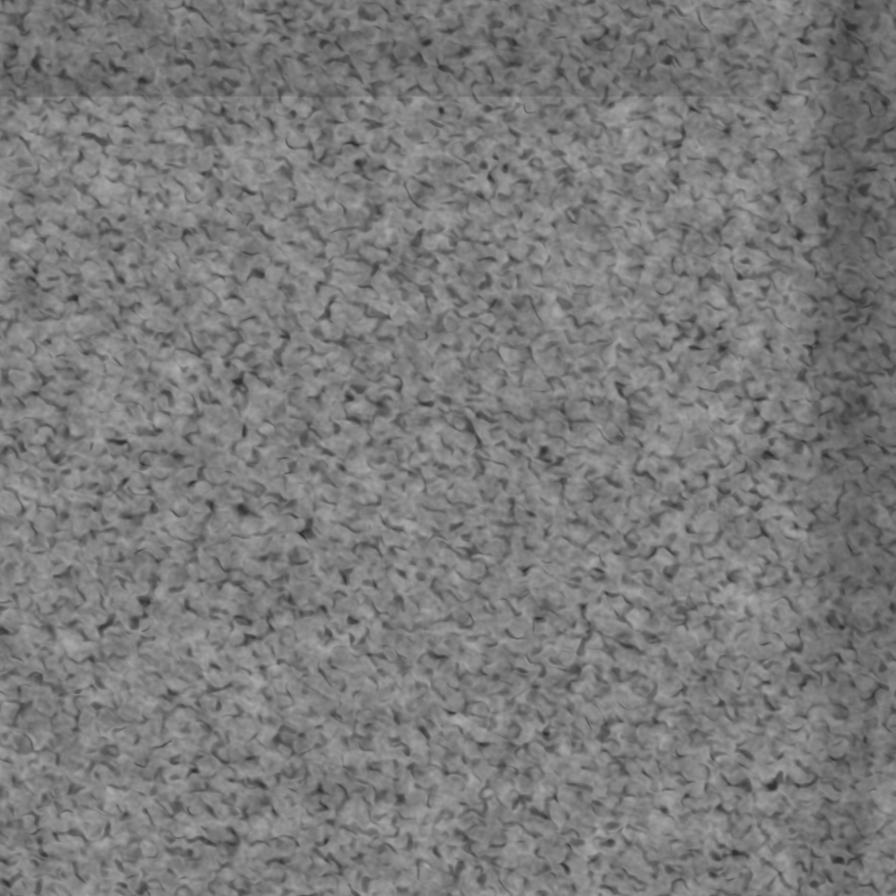
Reproduce this texture procedurally as a Shadertoy shader.

```glsl
const float BASE_GRAY = 0.532;
const float SEAM_HEIGHT = 0.892;

vec2 hashGradient(vec2 cell) {
    float h = fract(sin(dot(cell, vec2(127.1, 311.7))) * 43758.5453);
    float angle = 6.2832 * h;
    return vec2(cos(angle), sin(angle));
}

// Gradient noise, roughly -0.7 to 0.7
float gradientNoise(vec2 p) {
    vec2 i = floor(p);
    vec2 f = p - i;
    vec2 u = f * f * f * (f * (f * 6.0 - 15.0) + 10.0);
    vec2 e = vec2(0.0, 1.0);
    float a = dot(hashGradient(i), f);
    float b = dot(hashGradient(i + e.yx), f - e.yx);
    float c = dot(hashGradient(i + e.xy), f - e.xy);
    float d = dot(hashGradient(i + e.yy), f - e.yy);
    return mix(mix(a, b, u.x), mix(c, d, u.x), u.y);
}

// Roughen the domain, then stretch it along a slightly falling diagonal
vec2 warpDomain(vec2 p, float tilt, float squeeze) {
    vec2 bend = vec2(gradientNoise(p * 65.0 + 7.3), gradientNoise(p * 65.0 + 51.9));
    p += 0.005 * bend;
    float c = cos(tilt), s = sin(tilt);
    return mat2(c, s, -s, c) * p * vec2(1.0, squeeze);
}

// Short soft strokes: noise contours broken up by a mask
float brokenFlecks(vec2 p, float frequency, float width) {
    float contour = abs(gradientNoise(p * frequency));
    float stroke = 1.0 - smoothstep(0.0, width, contour);
    float mask = smoothstep(-0.15, 0.4, gradientNoise(p * frequency * 1.3 + 23.7));
    return stroke * mask;
}

float darkSpots(vec2 p, float frequency) {
    float clusters = 0.8 + 1.1 * gradientNoise(p * 17.0 + 91.3);
    return clusters * smoothstep(0.05, 0.5, gradientNoise(p * frequency + 61.1));
}

// Shaded strip on the right, weaker towards the bottom
float sideShade(vec2 uv, float depth) {
    float strip = smoothstep(0.87, 0.945, uv.x);
    float recovery = 1.0 - 0.35 * smoothstep(0.95, 1.0, uv.x);
    float fade = mix(0.45, 1.0, smoothstep(0.0, 0.6, uv.y));
    return 1.0 - depth * strip * recovery * fade;
}

// Darker band above the seam, brightening towards the top
float bandShade(vec2 uv, float depth) {
    float above = smoothstep(SEAM_HEIGHT - 0.0015, SEAM_HEIGHT + 0.0015, uv.y);
    float fade = mix(1.0, 0.6, smoothstep(SEAM_HEIGHT, 1.0, uv.y));
    float extent = 1.0 - smoothstep(0.75, 0.92, uv.x);
    return 1.0 - depth * above * fade * extent;
}

// Faint broken line along the seam
float seamLine(vec2 uv) {
    float line = 1.0 - smoothstep(0.0005, 0.002, abs(uv.y - SEAM_HEIGHT));
    float breaks = gradientNoise(vec2(uv.x * 35.0, 4.5));
    return line * breaks * (1.0 - smoothstep(0.82, 0.9, uv.x));
}

void mainImage(out vec4 fragColor, in vec2 fragCoord) {
    vec2 uv = fragCoord / iResolution.xy;
    vec2 p = uv * vec2(iResolution.x / iResolution.y, 1.0);
    vec2 q = warpDomain(p, 0.4, 1.3);

    // Soft mottling, from broad clouds to fine grain
    float gray = BASE_GRAY;
    gray += 0.045 * gradientNoise(p * 9.0 + 71.3);
    gray += 0.09 * gradientNoise(p * 24.0 + 13.7);
    gray += 0.10 * gradientNoise(q * 52.0 + 43.9);
    gray += 0.085 * gradientNoise(q * 100.0 + 5.1);
    gray += 0.045 * gradientNoise(p * 175.0 + 37.7);

    // Dark marks
    gray -= 0.155 * brokenFlecks(q, 42.0, 0.24);
    gray -= 0.17 * darkSpots(q, 66.0);

    // Broad shading
    gray *= sideShade(uv, 0.25) * bandShade(uv, 0.14);
    gray += 0.05 * seamLine(uv);

    fragColor = vec4(vec3(clamp(gray, 0.2, 0.68)), 1.0);
}
```
